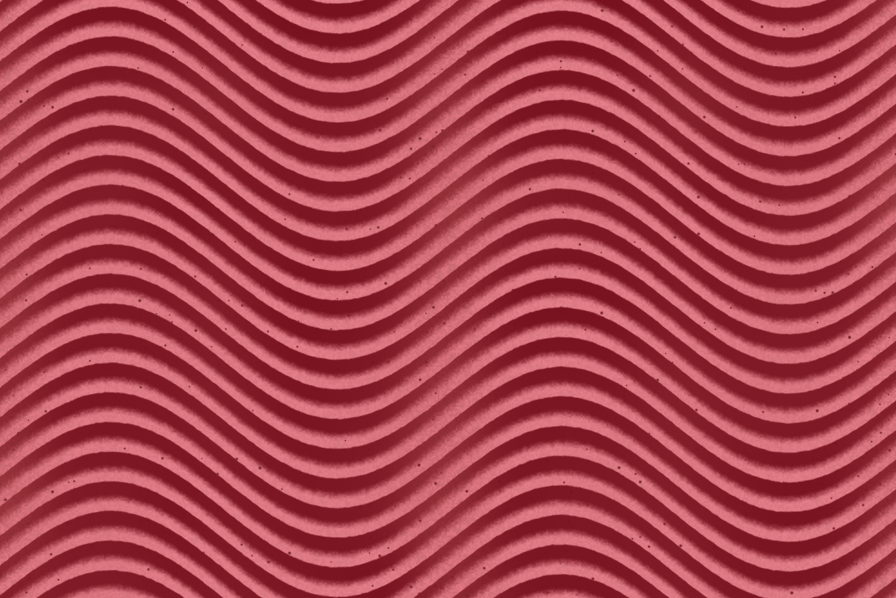
Give the GLSL for this pattern, as a WebGL 2 fragment shader.

```glsl
#version 300 es
precision highp float;

uniform vec2 u_resolution;
out vec4 fragColor;

// Lengths are fractions of the canvas height.
const float TAU = 6.2831853;
const float WAVE_LENGTH = 0.754;
const float WAVE_HEIGHT = 0.095;
const float CREST_X = 0.186;
const float CREST_Y = 0.835;
const float TILT = 0.009;
const float RIDGE_STEP = 0.0496;

// Ridge profile, as fractions of one step upward from its lower edge.
const float EDGE_AT = 0.10;
const float EDGE_SOFTNESS = 0.04;
const float FADE_START = 0.34;
const float FADE_END = 0.70;
const float EDGE_WOBBLE = 0.05;

// Surface wear.
const float GRAIN_SCALE = 330.0;
const float GRAIN_AMOUNT = 0.05;
const float SPECKLE_AMOUNT = 0.22;
const float PIT_CELLS = 75.0;
const float PIT_CHANCE = 0.06;

const vec3 GROOVE = vec3(0.47, 0.07, 0.12);
const vec3 GROOVE_LIT = vec3(0.52, 0.13, 0.17);
const vec3 SLOPE_DARK = vec3(0.61, 0.22, 0.25);
const vec3 SLOPE_LIGHT = vec3(0.82, 0.42, 0.46);
const vec3 RIDGE = vec3(0.88, 0.49, 0.53);

float hash(vec2 cell) {
    uvec2 q = uvec2(ivec2(floor(cell)) + 4096);
    uint n = q.x * 1597334673u ^ q.y * 3812015801u;
    n = (n ^ (n >> 15)) * 2246822519u;
    n = (n ^ (n >> 13)) * 3266489917u;
    return float((n ^ (n >> 16)) >> 8) / 16777216.0;
}

float noise(vec2 p) {
    vec2 i = floor(p);
    vec2 f = fract(p);
    f = f * f * (3.0 - 2.0 * f);
    float low = mix(hash(i), hash(i + vec2(1, 0)), f.x);
    float high = mix(hash(i + vec2(0, 1)), hash(i + vec2(1, 1)), f.x);
    return mix(low, high, f.y);
}

// Sparse round holes, at most one per cell.
float pits(vec2 p, float pixel) {
    vec2 cell = floor(p * PIT_CELLS);
    vec2 offset = vec2(hash(cell + 311.0), hash(cell + 727.0));
    vec2 center = (cell + 0.25 + 0.5 * offset) / PIT_CELLS;
    float radius = mix(0.0008, 0.0024, hash(cell + 173.0));
    float disc = 1.0 - smoothstep(radius - pixel, radius + pixel, length(p - center));
    return disc * step(hash(cell), PIT_CHANCE);
}

void main() {
    float pixel = 1.0 / u_resolution.y;
    vec2 p = gl_FragCoord.xy * pixel;

    // Wave line and its slope.
    float angle = TAU * (p.x - CREST_X) / WAVE_LENGTH;
    float wave = CREST_Y + WAVE_HEIGHT * (cos(angle) - 1.0) - TILT * (p.x - CREST_X);
    float slope = -WAVE_HEIGHT * TAU / WAVE_LENGTH * sin(angle) - TILT;
    float rising = pow(max(-sin(angle), 0.0), 4.0);
    float falling = pow(max(sin(angle), 0.0), 4.0);

    // Position within one ridge and the width of a pixel there.
    float level = (p.y - wave) / RIDGE_STEP;
    float t = fract(level);
    float blur = 0.6 * pixel * sqrt(1.0 + slope * slope) / RIDGE_STEP;

    // Crisp lower edge, speckled fade above.
    float fine = noise(p * GRAIN_SCALE) - 0.5;
    float broad = noise(p * 6.0 + 40.0) - 0.5;
    float rough = noise(p * 130.0) - 0.5;
    float edgeWidth = max(EDGE_SOFTNESS, blur);
    float lower = smoothstep(EDGE_AT - edgeWidth, EDGE_AT + edgeWidth, t + EDGE_WOBBLE * rough * 0.5);
    float fadeEnd = FADE_END + 0.18 * rising;
    float upper = 1.0 - smoothstep(FADE_START, fadeEnd, t + EDGE_WOBBLE * rough);
    float light = lower * upper;
    light += SPECKLE_AMOUNT * fine * 4.0 * light * (1.0 - light);

    // Light catches the grooves where the wave is steep.
    float grooveLight = clamp(0.35 * falling + 0.3 + 0.8 * broad, 0.0, 1.0);
    vec3 groove = mix(GROOVE, GROOVE_LIT, grooveLight);
    groove = mix(groove, SLOPE_DARK, rising * (0.6 + 0.5 * broad));
    vec3 ridge = mix(RIDGE, SLOPE_LIGHT, clamp(0.25 + 0.55 * rising + 0.5 * broad, 0.0, 1.0));
    vec3 color = mix(groove, ridge, clamp(light, 0.0, 1.0));

    // Grain and pits.
    color *= 1.0 + GRAIN_AMOUNT * fine * (0.5 + light + rising);
    color = mix(color, GROOVE * 0.8, pits(p, pixel) * (0.25 + 0.55 * light));

    fragColor = vec4(color, 1.0);
}
```
